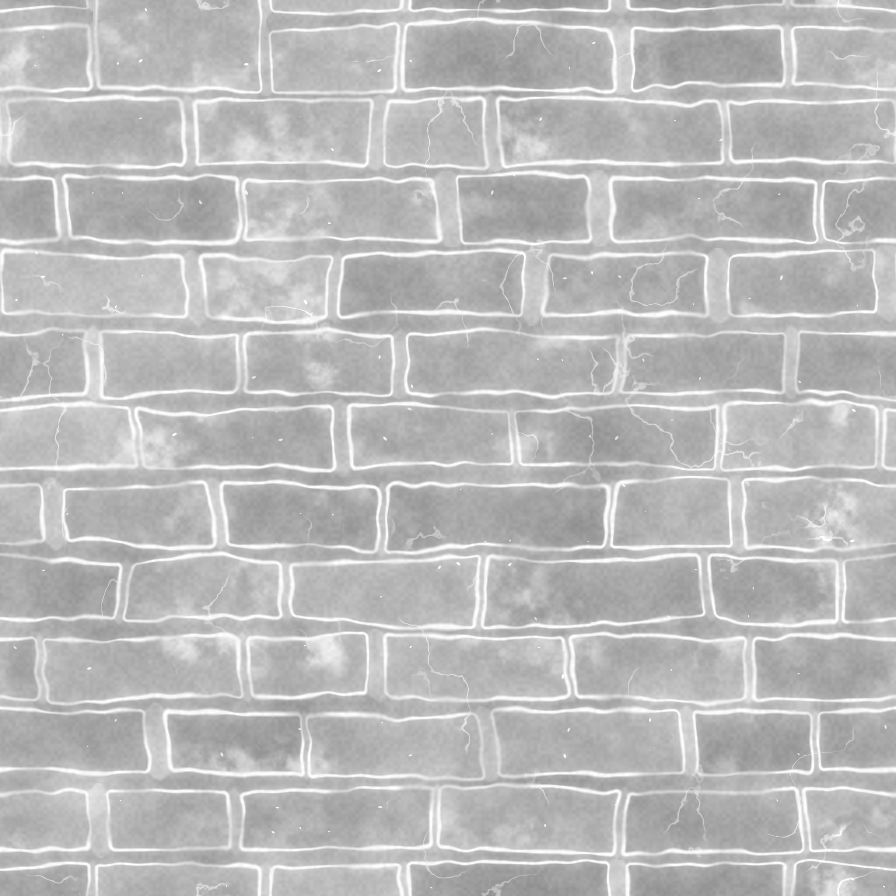
Write a WebGL 2 fragment shader that draws this texture map.

```glsl
#version 300 es
precision highp float;
// Pale grey brick wall: twelve wavering courses of five uneven bricks, each
// outlined by a white worn edge. Box distances give the outlines; tiling value
// noise gives the wobble, stains, scratches and grain.
uniform vec2 u_resolution;
out vec4 fragColor;

float hash(vec2 p) {
  vec3 q = fract(p.xyx * 0.1031);
  q += dot(q, q.yzx + 33.33);
  return fract((q.x + q.y) * q.z);
}

// Value noise that tiles over the unit square with the given cell counts
float noise(vec2 uv, vec2 cells, float seed) {
  vec2 p = uv * cells, i = floor(p), f = fract(p);
  f = f * f * (3.0 - 2.0 * f);
  vec2 a = mod(i, cells) + seed, b = mod(i + 1.0, cells) + seed;
  return mix(mix(hash(a), hash(vec2(b.x, a.y)), f.x),
             mix(hash(vec2(a.x, b.y)), hash(b), f.x), f.y);
}

float fbm(vec2 uv, float cells, float seed) {
  float sum = 0.0, weight = 0.5;
  for (int k = 0; k < 4; k++) {
    sum += weight * noise(uv, vec2(cells), seed);
    weight *= 0.5;
    cells *= 2.0;
    seed += 17.0;
  }
  return sum / 0.9375;
}

// Uneven, slightly leaning joint, in brick widths
float jointAt(float i, float course, float height) {
  vec2 id = vec2(mod(i, 5.0) + 3.0, course + 41.0);
  return i + 0.38 * (hash(id) - 0.5) + 0.09 * (hash(id + 60.0) - 0.5) * (height - 0.5);
}

float jointHalfWidth(float i, float course) {
  float h = hash(vec2(mod(i, 5.0) + 13.0, course + 7.0));
  return mix(0.004, 0.014, h * h);
}

float bedHalfWidth(float x, float bed) {
  return mix(0.004, 0.013, noise(vec2(x, 0.0), vec2(9.0, 1.0), mod(bed, 12.0) * 5.0 + 2.0));
}

// Sparse, tilted chips scattered on a grid
float flecks(vec2 uv) {
  vec2 p = uv * 34.0, id = floor(p);
  float pick = hash(id + 19.0), angle = 6.283 * hash(id + 71.0);
  vec2 q = fract(p) - 0.3 - 0.4 * vec2(hash(id + 5.0), hash(id + 37.0));
  q = mat2(cos(angle), sin(angle), -sin(angle), cos(angle)) * q;
  float size = mix(0.04, 0.13, hash(id + 90.0));
  return step(0.86, pick) * (1.0 - smoothstep(size * 0.4, size, length(q * vec2(1.0, 1.9))));
}

void main() {
  vec2 uv = gl_FragCoord.xy / u_resolution;

  // Wobble of the edges, coarse and fine
  vec2 p = uv;
  p += 0.008 * (vec2(noise(uv, vec2(13.0), 3.0), noise(uv, vec2(13.0), 51.0)) - 0.5);
  p += 0.005 * (vec2(noise(uv, vec2(52.0), 9.0), noise(uv, vec2(52.0), 77.0)) - 0.5);

  // Courses, with one short course near the foot
  float s = fract(p.y + 0.02);
  float v = p.y * 12.0 + 0.25 + 0.26 * (1.0 - s) * smoothstep(0.0, 0.06, s);
  float row = mod(floor(v), 12.0), height = fract(v);
  bool paired = row == 0.0 || row == 11.0;
  float course = paired ? 11.0 : row;

  // Bricks along the course
  float u = p.x * 5.0 + 0.5 * mod(course, 2.0) + 0.35 * hash(vec2(course, 29.0));
  float lean = paired ? 0.5 : height, i = floor(u);
  if (u < jointAt(i, course, lean)) i -= 1.0;
  else if (u > jointAt(i + 1.0, course, lean)) i += 1.0;
  vec2 brick = vec2(mod(i, 5.0) + 1.0, course + 1.0);
  bool tall = paired && hash(brick + 44.0) > 0.45;

  // Signed distance to the brick outline
  float left = (u - jointAt(i, course, lean)) / 5.0 - jointHalfWidth(i, course);
  float right = (jointAt(i + 1.0, course, lean) - u) / 5.0 - jointHalfWidth(i + 1.0, course);
  float bottom = height / 12.0 - bedHalfWidth(p.x, row);
  float top = (1.0 - height) / 12.0 - bedHalfWidth(p.x, row + 1.0);
  if (tall && row == 0.0) bottom = 0.08;
  if (tall && row == 11.0) top = 0.08;
  vec2 q = 0.005 - vec2(min(left, right), min(bottom, top));
  float d = length(max(q, 0.0)) + min(max(q.x, q.y), 0.0) - 0.005;

  // Brick face: own tone, cloudy stains, pale smears
  float cloud = fbm(uv, 9.0, 23.0), fine = fbm(uv, 48.0, 101.0);
  if (!tall) brick.y = row + 1.0;
  float face = mix(0.62, 0.73, hash(brick + 8.0)) + 0.16 * (cloud - 0.5) + 0.09 * (fine - 0.5);
  face += 0.05 * (hash(brick + 31.0) - 0.5) * (height - 0.5);
  float smear = smoothstep(0.5, 0.75, fbm(uv, 14.0, 61.0)) * hash(brick + 15.0);
  face += 0.22 * smear * smoothstep(0.3, 0.7, fine);

  // Scratches and chips
  float vein = abs(noise(uv, vec2(22.0), 133.0) + 0.3 * fine - 0.65);
  float scratch = (1.0 - smoothstep(0.0, 0.025, vein)) * smoothstep(0.6, 0.8, noise(uv, vec2(17.0), 87.0));
  face += 0.17 * scratch + 0.26 * flecks(uv);

  // Mortar: greyer in the beds, paler in the upright joints
  float mortar = 0.67 + 0.2 * (cloud - 0.5) + 0.14 * (fine - 0.5);
  mortar += 0.09 * smoothstep(-0.004, 0.004, q.x - q.y) + 0.1 * scratch;

  // White edge with a soft halo, fading in places
  float aa = 0.7 / min(u_resolution.x, u_resolution.y);
  float shade = mix(face, mortar, smoothstep(-aa - 0.001, aa + 0.001, d));
  float wear = noise(uv, vec2(26.0), 11.0);
  float width = max(aa, mix(0.0014, 0.0034, noise(uv, vec2(38.0), 57.0)));
  float line = exp(-d * d / (width * width)) * mix(0.5, 1.15, smoothstep(0.1, 0.6, wear));
  float halo = exp(-abs(d) / 0.007) * mix(0.08, 0.42, wear);
  shade = mix(shade, 0.98, clamp(max(line, halo), 0.0, 1.0));

  shade += 0.05 * (noise(uv, vec2(256.0), 7.0) - 0.5);
  fragColor = vec4(vec3(clamp(shade, 0.0, 1.0)), 1.0);
}
```
